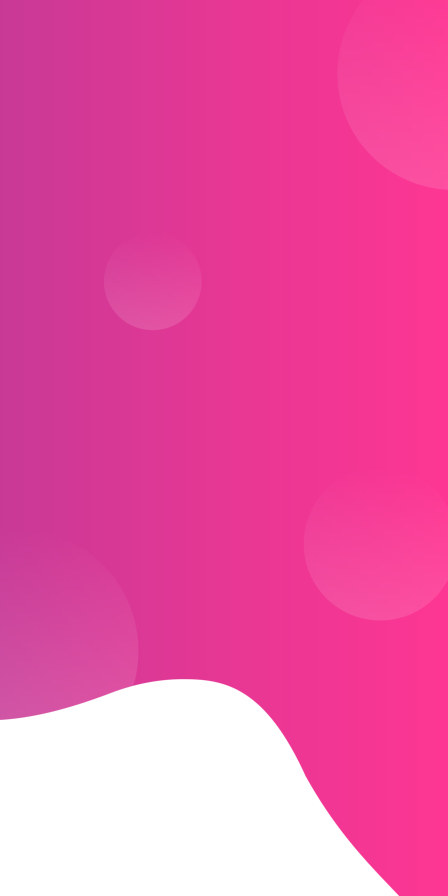
This background is drawn by a WebGL 1 fragment shader. Its source:

```glsl
precision highp float;
// Magenta to pink backdrop with fading translucent discs above a white wave.

uniform vec2 u_resolution;

const vec3 PURPLE = vec3(0.785, 0.225, 0.590);
const vec3 PINK = vec3(0.905, 0.215, 0.580);
const vec3 HOT_PINK = vec3(0.995, 0.210, 0.575);
const vec3 WHITE = vec3(1.0);

// Cubic through two nodes (x, height), with a slope at each end.
float hermite(float x, vec2 a, vec2 b, float slopeA, float slopeB) {
  float w = b.x - a.x;
  float t = (x - a.x) / w;
  float s = t * t * (3.0 - 2.0 * t);
  float u = 1.0 - t;
  return mix(a.y, b.y, s) + w * t * u * (u * slopeA - t * slopeB);
}

// Height of the wave: a gentle rise, a rounded crest, then a steep fall.
float waveHeight(float x) {
  vec2 start = vec2(0.0, 0.393);
  vec2 rise = vec2(0.247, 0.453);
  vec2 crest = vec2(0.409, 0.484);
  vec2 bend = vec2(0.682, 0.268);
  vec2 foot = vec2(0.891, 0.0);
  if (x < rise.x) return hermite(x, start, rise, 0.06, 0.38);
  if (x < crest.x) return hermite(x, rise, crest, 0.38, 0.0);
  if (x < bend.x) return hermite(x, crest, bend, 0.0, -2.2);
  return hermite(x, bend, foot, -1.8, -1.05);
}

// Smooth coverage of the area below the wave.
float waveMask(vec2 p, float pixel) {
  float h = waveHeight(p.x);
  float slope = (waveHeight(p.x + 0.002) - waveHeight(p.x - 0.002)) / 0.004;
  float d = (p.y - h) / sqrt(1.0 + slope * slope);
  return 1.0 - smoothstep(-0.75 * pixel, 0.75 * pixel, d);
}

// Translucent white disc, clear at its top and strongest at its base.
vec3 addDisc(vec3 color, vec2 p, vec2 center, float radius, float opacity, float pixel) {
  vec2 q = p - center;
  float mask = 1.0 - smoothstep(-0.75 * pixel, 0.75 * pixel, length(q) - radius);
  float fade = clamp(0.5 - 0.5 * q.y / radius, 0.0, 1.0);
  return mix(color, WHITE, mask * fade * opacity);
}

// Horizontal three-stop gradient.
vec3 backdrop(float x) {
  vec3 leftHalf = mix(PURPLE, PINK, clamp(2.0 * x, 0.0, 1.0));
  return mix(leftHalf, HOT_PINK, clamp(2.0 * x - 1.0, 0.0, 1.0));
}

void main() {
  // The canvas is one unit wide and two units high.
  vec2 p = gl_FragCoord.xy / u_resolution * vec2(1.0, 2.0);
  float pixel = 1.0 / u_resolution.x;

  vec3 color = backdrop(p.x);
  color = addDisc(color, p, vec2(1.013, 1.836), 0.260, 0.13, pixel);
  color = addDisc(color, p, vec2(0.341, 1.372), 0.109, 0.14, pixel);
  color = addDisc(color, p, vec2(0.849, 0.786), 0.171, 0.13, pixel);
  color = addDisc(color, p, vec2(0.036, 0.547), 0.273, 0.18, pixel);
  color = mix(color, WHITE, waveMask(p, pixel));

  gl_FragColor = vec4(color, 1.0);
}
```
